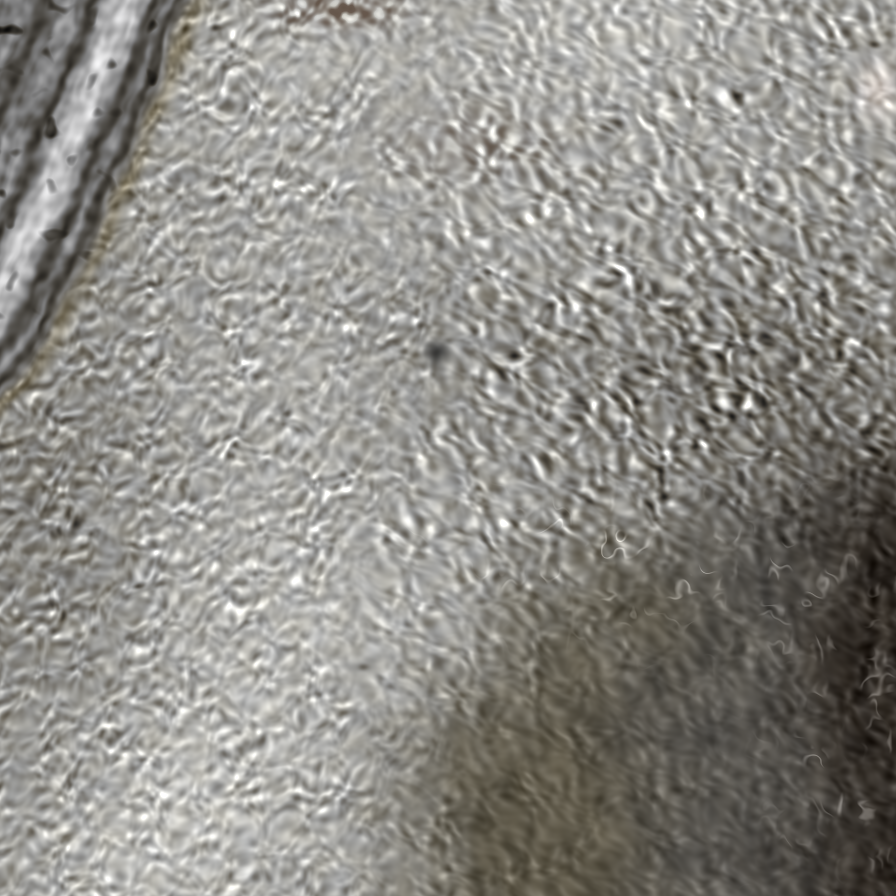
Reproduce this texture procedurally as a three.js fragment shader.

```glsl
// Worn cast metal: embossed gradient noise gives the hammered grain, soft blobs
// give the broad light, an ellipse gives the stained shadow at lower right, and
// a curved distance field carries the grooved moulding at upper left.
varying vec2 vUv;

const float GRAIN_SCALE = 82.0;      // grain cells across the canvas
const float GRAIN_CONTRAST = 0.25;
const float METAL_TONE = 0.605;
const float GROOVE_TONE = 0.20;
const vec3 WARM_TINT = vec3(1.03, 0.97, 0.86);
const vec3 PALE_TINT = vec3(1.0, 0.997, 0.975);
const vec3 OLIVE_STAIN = vec3(0.365, 0.343, 0.285);
const vec3 STEEL_SHADE = vec3(0.345, 0.335, 0.315);
const vec3 BROWN_SHADE = vec3(0.19, 0.168, 0.145);
const vec3 RIM_DIRT = vec3(0.45, 0.41, 0.31);
const vec3 RUST = vec3(0.36, 0.29, 0.24);
const vec2 PIT_CENTRE = vec2(0.488, 0.606);

float hash(vec2 c) {
  return fract(sin(dot(c, vec2(127.1, 311.7))) * 43758.55);
}

vec2 direction(vec2 c) {
  float a = 6.2832 * hash(c);
  return vec2(cos(a), sin(a));
}

// Gradient noise, about -0.7 to 0.7
float noise(vec2 p) {
  vec2 i = floor(p), f = fract(p);
  vec2 u = f * f * f * (f * (f * 6.0 - 15.0) + 10.0);
  vec2 e = vec2(1.0, 0.0);
  float a = dot(direction(i), f);
  float b = dot(direction(i + e.xy), f - e.xy);
  float c = dot(direction(i + e.yx), f - e.yx);
  float d = dot(direction(i + e.xx), f - e.xx);
  return mix(mix(a, b, u.x), mix(c, d, u.x), u.y);
}

float blob(vec2 p, vec2 centre, vec2 radius) {
  vec2 q = (p - centre) / radius;
  return exp(-dot(q, q));
}

vec2 rotate(vec2 p, float a) {
  return vec2(cos(a) * p.x + sin(a) * p.y, cos(a) * p.y - sin(a) * p.x);
}

// Bumps slightly stretched along an angle and lit from one side
float embossedGrain(vec2 p, float angle, float stretch) {
  vec2 q = rotate(p, angle) * GRAIN_SCALE * vec2(1.0 / stretch, 1.0);
  q += 0.7 * vec2(noise(q * 0.4 + 31.0), noise(q * 0.4 + 67.0));
  vec2 light = vec2(0.18, 0.22);
  float coarse = noise(q + light) - noise(q - light);
  float fine = noise(rotate(q, 0.7) * 1.5 + 13.0);
  float broad = noise(rotate(q, 1.9) * 0.5 + 29.0);
  return coarse + 0.65 * fine + 0.3 * broad;
}

// Sparse dark pits, one at most in each cell
float scatteredPits(vec2 p) {
  vec2 cell = floor(p * 14.0);
  vec2 centre = 0.3 + 0.4 * vec2(hash(cell + 5.0), hash(cell + 9.0));
  float present = step(0.93, hash(cell + 21.0));
  return present * blob(fract(p * 14.0), centre, vec2(0.09, 0.06));
}

// Brightness across the moulding, d being the offset from its rim
float mouldingTone(float d, vec2 p) {
  float wear = noise(p * vec2(34.0, 19.0));
  float tone = 0.50 + 0.27 * blob(vec2(d, 0.0), vec2(-0.08, 0.0), vec2(0.027));
  tone += 0.22 * noise(vec2(d * 95.0, p.y * 20.0)) + 0.22 * noise(p * 68.0) + 0.12 * wear;
  tone -= 0.35 * smoothstep(0.25, 0.5, noise(p * 44.0 + 17.0));
  for (int i = 0; i < 4; i++) {
    float k = float(i);
    float groove = -0.021 - 0.026 * k - 0.043 * max(k - 1.0, 0.0) + 0.014 * max(k - 2.0, 0.0);
    float shift = 0.006 * noise(vec2(k * 7.3, p.y * 16.0)) + 0.004 * noise(p * 50.0);
    float g = (d - groove + shift) / (0.0075 + 0.0012 * k + 0.006 * wear);
    tone = mix(tone, GROOVE_TONE + 0.2 * noise(p * 60.0 + k), 0.85 * exp(-g * g));
  }
  return tone;
}

void main() {
  vec2 p = vUv;
  float drift = noise(p * 5.0 + 3.0) + 0.5 * noise(p * 13.0);

  // Broad light on the metal
  float tone = METAL_TONE + 0.05 * drift;
  tone += 0.12 * blob(p, vec2(0.19, 0.07), vec2(0.14, 0.15));
  tone += 0.08 * blob(p, vec2(0.31, 0.34), vec2(0.20, 0.26));
  tone += 0.09 * blob(p, vec2(0.58, 0.95), vec2(0.38, 0.25));
  tone -= 0.08 * blob(p, vec2(0.02, 0.40), vec2(0.15, 0.25));
  tone -= 0.16 * blob(p, vec2(0.88, 0.54), vec2(0.28, 0.17));

  // Stained shadow with a ragged, gradual border
  float ragged = 0.12 * drift + 0.07 * noise(p * 30.0 + 40.0);
  float reach = length((p - vec2(1.0, -0.02)) / vec2(0.56, 0.51)) + ragged;
  float shadow = 1.0 - smoothstep(0.76, 1.16, reach);
  vec3 stain = mix(OLIVE_STAIN, STEEL_SHADE, smoothstep(0.62, 0.84, p.x + 0.1 * drift));
  stain = mix(stain, BROWN_SHADE, smoothstep(0.80, 0.98, p.x + 0.10 * drift));

  // Grain leans one way at left, the other at right, and fades in patches
  float lean = smoothstep(0.36, 0.50, p.x + 0.15 * drift);
  float grain = mix(embossedGrain(p, 0.95, 1.15), embossedGrain(p + 4.0, -0.55, 1.4), lean);
  grain *= 1.0 + 0.9 * noise(p * 21.0 + 90.0);
  grain += 0.4 * max(grain, 0.0) * grain;
  float rough = 1.0 + 0.5 * blob(p, vec2(0.80, 0.60), vec2(0.28, 0.22));
  float relief = GRAIN_CONTRAST * grain * rough;
  tone += relief - 0.3 * scatteredPits(p);
  vec3 metal = tone * mix(WARM_TINT, PALE_TINT, smoothstep(0.25, 0.62, tone));
  metal += 0.025 * noise(p * 38.0 + 50.0) * vec3(0.5, 0.1, -1.0);

  // Smears and short pale scratches within the shadow
  float smear = noise(rotate(p, 0.2) * vec2(58.0, 23.0)) + 0.8 * noise(p * 17.0 + 70.0);
  stain += 0.36 * relief + 0.08 * smear * vec3(1.05, 1.0, 0.9);
  vec3 color = mix(metal, stain, shadow);
  vec2 bent = rotate(p, 0.5) * vec2(38.0, 30.0) + 0.6 * noise(p * 60.0);
  float thread = 1.0 - smoothstep(0.0, 0.16, abs(noise(bent)));
  float patches = smoothstep(0.0, 0.35, noise(p * 27.0 + 8.0));
  float scratched = blob(p, vec2(0.74, 0.37), vec2(0.19, 0.07)) + blob(p, vec2(0.95, 0.17), vec2(0.08, 0.18));
  color += 0.26 * thread * patches * scratched;

  // Rust, a pale chip and the largest pit
  float rust = blob(p, vec2(0.38, 0.99), vec2(0.06, 0.02)) + 0.3 * blob(p, vec2(0.53, 0.84), vec2(0.09, 0.04));
  color = mix(color, RUST, clamp(rust * (0.5 - 1.3 * grain), 0.0, 0.8));
  color += vec3(0.20, 0.17, 0.16) * blob(p, vec2(0.98, 0.90), vec2(0.022, 0.03));
  color *= 1.0 - 0.6 * blob(p, PIT_CENTRE, vec2(0.012, 0.013));

  // Curved moulding and the broken dirt along its rim
  float rise = (p.y - 0.55) / 0.45;
  float edge = 0.22 * pow(max(rise, 0.0), 0.75) + 0.35 * min(rise, 0.0);
  float d = p.x - edge + 0.009 * noise(p * 17.0) + 0.004 * noise(p * 55.0);
  float band = mouldingTone(d, p);
  vec3 bandColor = band * mix(WARM_TINT, vec3(1.0, 1.0, 1.005), smoothstep(0.15, 0.5, band));
  color = mix(color, bandColor, 1.0 - smoothstep(-0.012, 0.002, d));
  float dirt = exp(-pow(abs(d - 0.002) / 0.012, 2.0));
  color = mix(color, RIM_DIRT + 0.8 * relief, (0.6 + 0.5 * noise(p * 26.0)) * dirt);

  gl_FragColor = vec4(clamp(color, 0.0, 1.0), 1.0);
}
```
